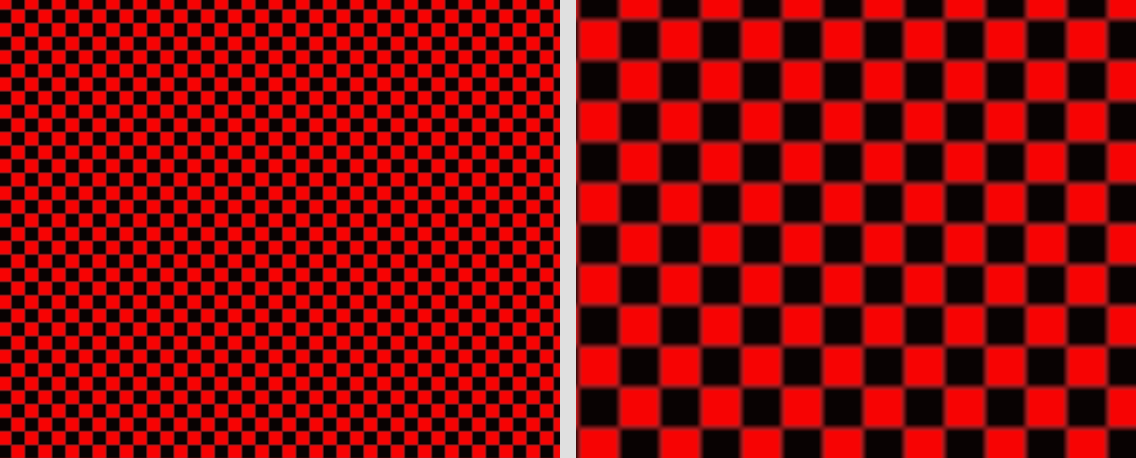
Left, the full canvas; right, a detail of the centre.
A WebGL 2 fragment shader for this pattern:

```glsl
#version 300 es
precision highp float;

#define CELLS vec2(41.31, 33.66)
#define FIRST_EDGE vec2(0.834, -0.04)
#define EDGE_SOFTNESS 0.1
#define EDGE_TINT 0.6
#define BLACK vec3(0.03, 0.008, 0.008)
#define RED vec3(0.97, 0.012, 0.012)

uniform vec2 u_resolution;
out vec4 fragColor;

// Alternating +1 / -1 bands per axis, ramping through zero at each edge
vec2 softBands(vec2 cellPos, vec2 halfWidth) {
    vec2 f = fract(cellPos);
    vec2 edgeDistance = min(f, 1.0 - f);
    vec2 parity = 1.0 - 2.0 * mod(floor(cellPos), 2.0);
    return parity * clamp(edgeDistance / halfWidth, 0.0, 1.0);
}

void main() {
    vec2 uv = gl_FragCoord.xy / u_resolution;
    vec2 cellPos = uv * CELLS - FIRST_EDGE;

    // Edges are never narrower than one pixel
    vec2 halfWidth = max(vec2(EDGE_SOFTNESS), 0.5 * CELLS / u_resolution);
    vec2 bands = softBands(cellPos, halfWidth);
    float redness = 0.5 + 0.5 * bands.x * bands.y;

    // Checks, with slightly greyed transitions between them
    vec3 color = mix(BLACK, RED, redness);
    float transition = redness * redness * (1.0 - redness);
    color.gb += EDGE_TINT * transition * vec2(0.95, 1.05);

    fragColor = vec4(color, 1.0);
}
```
